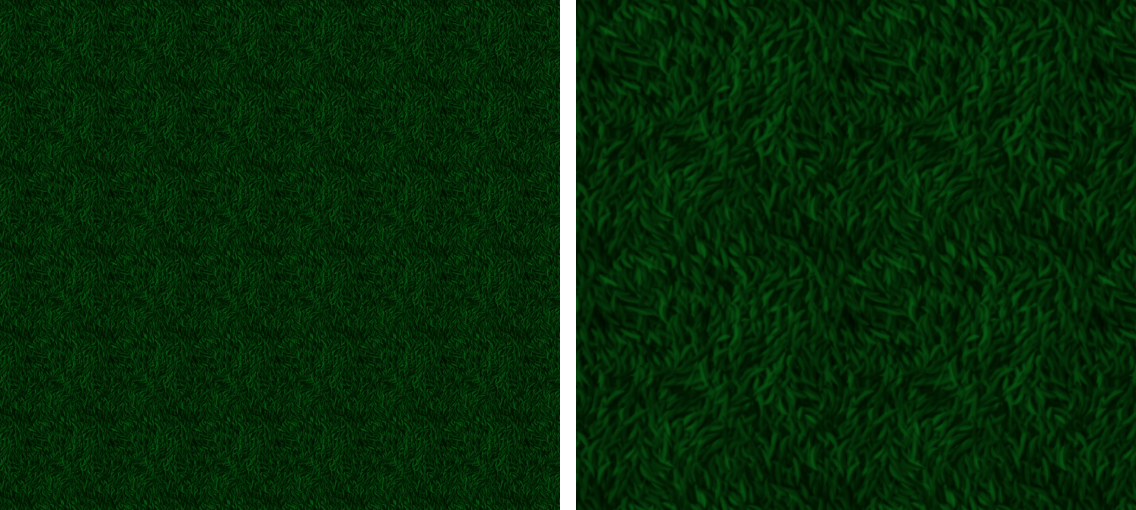
Left: the whole. Right: its middle third, enlarged.
Reproduce this texture procedurally as a Shadertoy shader.

```glsl
// Dense dark green grass on a seamless square tile, repeated from the top left.
// A few sheets of short curved blades sit on shifted wrapping grids and are
// painted over each other, each with its own tone, lit side and soft shadow.

#define REPEATS_ACROSS 6.74   // tiles over the canvas width
#define LAYERS 7              // sheets of blades, bottom to top
#define CELLS 13              // blades per tile side in each sheet
#define HALF_WIDTH 0.12       // blade sizes are in cells
#define MIN_HALF_LENGTH 0.36
#define MAX_HALF_LENGTH 0.70
#define JITTER 0.5
#define SOFTNESS 0.21         // least edge blur, in cells
#define SOIL_TONE 0.100
#define DARK_TONE 0.068
#define LIGHT_TONE 0.335
#define SHADOW 0.30

// Integer hash: three values in 0..1 per lattice point.
vec3 hash3(ivec3 cell) {
    uvec3 v = uvec3(cell + 7) * 1664525u + 1013904223u;
    v.x += v.y * v.z; v.y += v.z * v.x; v.z += v.x * v.y;
    v ^= v >> 16u;
    v.x += v.y * v.z; v.y += v.z * v.x; v.z += v.x * v.y;
    return vec3(v >> 8u) / 16777216.0;
}

// Two channels of value noise that wrap once per tile.
vec2 tileNoise(vec2 p, int period) {
    vec2 g = p * float(period);
    ivec2 a = ivec2(floor(g)) % period;
    ivec2 b = (a + 1) % period;
    vec2 f = fract(g);
    f = f * f * (3.0 - 2.0 * f);
    vec2 low = mix(hash3(ivec3(a, 99)).xy, hash3(ivec3(b.x, a.y, 99)).xy, f.x);
    vec2 high = mix(hash3(ivec3(a.x, b.y, 99)).xy, hash3(ivec3(b, 99)).xy, f.x);
    return mix(low, high, f.y);
}

// Soft round spot, measured around the tile edges.
float spot(vec2 p, vec2 center, float radius) {
    vec2 d = fract(p - center + 0.5) - 0.5;
    return exp(-dot(d, d) / (radius * radius));
}

// Paints one blade; d is the offset from its middle, in cells.
float paintBlade(float tone, vec2 d, vec3 rnd, vec2 lean, float soft) {
    vec3 look = fract(rnd * 64.0);
    float halfLength = mix(MIN_HALF_LENGTH, MAX_HALF_LENGTH, look.x);
    vec2 along = normalize(lean + 1.9 * (rnd.z - 0.5) * vec2(-lean.y, lean.x));
    float run = dot(d, along);
    float u = run / halfLength;
    float side = dot(d, vec2(-along.y, along.x)) + 0.6 * (look.y - 0.5) * u * run;

    // Tapered body, and its shadow shifted to one side.
    float width = HALF_WIDTH * (1.0 - u * u);
    float tip = clamp(0.5 + (halfLength - abs(run)) / soft, 0.0, 1.0);
    float body = tip * clamp(0.5 + (width - abs(side)) / soft, 0.0, 1.0);
    float shadow = tip * clamp(0.5 + (width - abs(side + HALF_WIDTH)) / soft, 0.0, 1.0);

    float shade = mix(DARK_TONE, LIGHT_TONE, 0.5 * (look.z + fract(rnd.x * 4096.0)));
    shade *= 1.0 + 0.25 * clamp(side / HALF_WIDTH, -1.0, 1.0);
    return mix(tone * (1.0 - SHADOW * shadow), shade, body);
}

// Green carries the tone; red and blue only rise in the lighter blades.
vec3 grassColor(float tone) {
    return clamp(vec3(0.10, 1.0, 0.26) * tone - vec3(0.006, 0.0, 0.020), 0.0, 1.0);
}

void mainImage(out vec4 fragColor, in vec2 fragCoord) {
    float scale = REPEATS_ACROSS / iResolution.x;
    float soft = max(scale * float(CELLS), SOFTNESS);
    vec2 p = fract(vec2(fragCoord.x, fragCoord.y - iResolution.y) * scale);
    vec2 noise = tileNoise(p, 5);

    // Growth is mostly upright, combed to the right in a low band.
    float angle = 1.62 + 1.6 * (noise.x - 0.5) - 0.75 * spot(p, vec2(0.75, 0.30), 0.24);
    vec2 lean = vec2(cos(angle), sin(angle));

    // Every blade near the pixel is among the four nearest cells of its sheet.
    float tone = SOIL_TONE;
    for (int layer = 0; layer < LAYERS; layer++) {
        vec2 g = p * float(CELLS) + fract(float(layer) * vec2(0.618, 0.755));
        ivec2 corner = ivec2(floor(g - 0.5));
        for (int i = 0; i < 4; i++) {
            ivec2 cell = corner + ivec2(i & 1, i >> 1);
            vec3 rnd = hash3(ivec3((cell + CELLS) % CELLS, layer));
            vec2 middle = vec2(cell) + 0.5 + JITTER * (rnd.xy - 0.5);
            tone = paintBlade(tone, g - middle, rnd, lean, soft);
        }
    }

    // Slow light and dark patches, with one bright clump and one hollow.
    float light = 0.89 + 0.26 * noise.y + 0.16 * spot(p, vec2(0.10, 0.67), 0.11);
    light -= 0.45 * spot(p, vec2(0.35, 0.67), 0.045);

    fragColor = vec4(grassColor(tone * light), 1.0);
}
```
